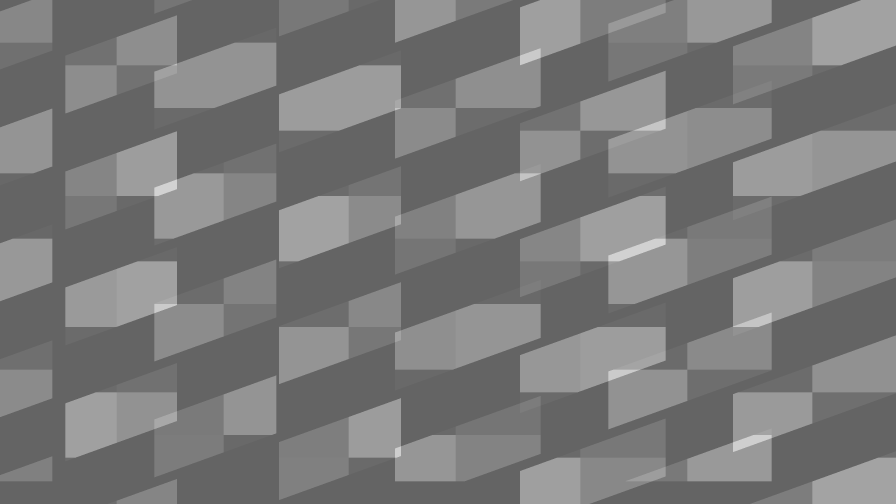
Give the GLSL for this pattern, as a WebGL 1 fragment shader.

```glsl
precision highp float;
// Slanted grey bars cut into upright columns and broken into flat-shaded cells.
// A cell takes its shade from how near its centre lies to the middle of a bar.
// A dimmer, shifted copy of the sheet is added, so overlaps turn lighter.

uniform vec2 u_resolution;

// Lengths are in canvas heights, measured from the top left.
#define BAR_PERIOD 0.23
#define BAR_SLOPE 0.361
#define BAR_PHASE 0.2146
#define BAR_FILL 0.5
#define COLUMN_PERIOD 0.46
#define COLUMN_SEAM 0.2315
#define ROW_HEIGHT 0.1297
#define COPY_SHIFT vec2(0.2475, 0.045)
#define COPY_GAIN 0.85
#define GROUND 0.392
#define SHADE_VARIATION 0.12
#define SAMPLES 3

float hash(vec2 p) {
    return fract(sin(dot(p, vec2(127.1, 311.7))) * 43758.5453);
}

// Signed distance to the nearest bar centre, in bar periods.
float barOffset(vec2 p) {
    float across = p.y + BAR_SLOPE * p.x - BAR_PHASE;
    return fract(across / BAR_PERIOD + 0.5) - 0.5;
}

// Light added by one sheet of bars.
float sheet(vec2 p) {
    // Column: a vertical seam with a different reach on either side.
    float column = floor((p.x - COLUMN_SEAM) / COLUMN_PERIOD + 0.5);
    float seam = COLUMN_SEAM + column * COLUMN_PERIOD;
    vec4 pick = vec4(equal(vec4(column), vec4(0.0, 1.0, 2.0, 3.0)));
    float leftReach = dot(pick, vec4(0.102, 0.138, 0.120, 0.157));
    float rightReach = dot(pick, vec4(0.120, 0.104, 0.169, 0.167));
    float side = step(seam, p.x);
    float reach = mix(-leftReach, rightReach, side);

    // Cell: one side of the seam, one row high.
    float row = floor(p.y / ROW_HEIGHT);
    vec2 centre = vec2(seam + 0.5 * reach, (row + 0.5) * ROW_HEIGHT);
    float shade = 0.13 + 0.11 * cos(6.28319 * barOffset(centre));
    float id = 2.0 * column + side;
    shade *= 1.0 + SHADE_VARIATION * (hash(vec2(id, row)) - 0.5);

    // Clip to the column, the bar and the lower rim of the sheet.
    float inside = step(abs(p.x - seam), abs(reach));
    inside *= step(abs(barOffset(p)), 0.5 * BAR_FILL);
    inside *= step(p.y, 1.0);
    return shade * inside;
}

void main() {
    float light = 0.0;
    // Average a small grid of samples to smooth every edge.
    for (int j = 0; j < SAMPLES; j++) {
        for (int i = 0; i < SAMPLES; i++) {
            vec2 jitter = (vec2(float(i), float(j)) + 0.5) / float(SAMPLES) - 0.5;
            vec2 p = (gl_FragCoord.xy + jitter) / u_resolution.y;
            p.y = 1.0 - p.y;
            light += sheet(p) + COPY_GAIN * sheet(p + COPY_SHIFT);
        }
    }
    light /= float(SAMPLES * SAMPLES);
    gl_FragColor = vec4(vec3(GROUND + light), 1.0);
}
```
